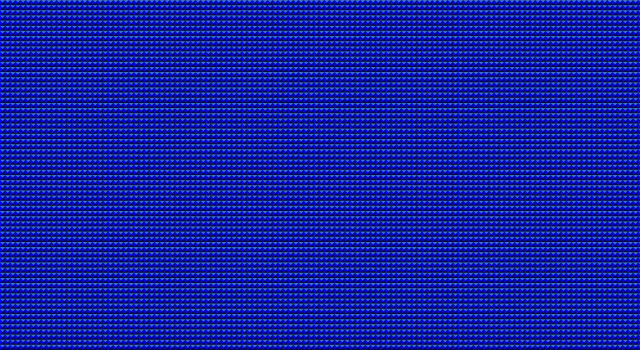
Give the GLSL for this pattern, as a Shadertoy shader.

```glsl
// A dense grid of small blue pyramid studs, each with four shaded faces.

// Colour of one stud; p runs from -0.5 to 0.5 across the cell, y upward.
vec3 studColor(vec2 p) {
    vec3 topFace = vec3(0.22, 0.46, 0.74);
    vec3 leftFace = vec3(0.01, 0.01, 0.97);
    vec3 rightFace = vec3(0.01, 0.01, 0.62);
    vec3 bottomFace = vec3(0.03, 0.04, 0.21);

    // The diagonals split the square into four triangles.
    vec3 side = p.x < 0.0 ? leftFace : rightFace;
    vec3 cap = p.y > 0.0 ? topFace : bottomFace;
    return abs(p.x) > abs(p.y) ? side : cap;
}

// 68 rows of square cells, counted from the top left corner.
vec3 studGrid(vec2 fragCoord) {
    vec2 fromTop = vec2(fragCoord.x, iResolution.y - fragCoord.y);
    vec2 cell = fract(fromTop / iResolution.y * 68.0) - 0.5;
    return studColor(vec2(cell.x, -cell.y));
}

void mainImage(out vec4 fragColor, in vec2 fragCoord) {
    // Average a 5 by 5 grid of samples to smooth the face edges.
    vec3 sum = vec3(0.0);
    for (int j = 0; j < 5; j++) {
        for (int i = 0; i < 5; i++) {
            vec2 offset = (vec2(i, j) + 0.5) / 5.0 - 0.5;
            sum += studGrid(fragCoord + offset);
        }
    }
    fragColor = vec4(sum / 25.0, 1.0);
}
```
